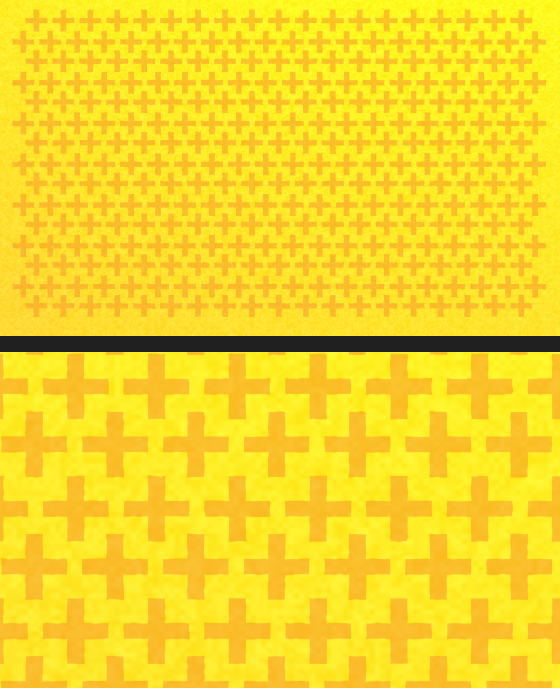
Top, the full canvas; bottom, a detail of the centre.
Give the GLSL for this pattern, as a Shadertoy shader.

```glsl
const vec2 PITCH = vec2(0.0481, 0.0728);   // spacing within one lattice, in canvas widths
const float ARM = 0.0195;                  // half length of an arm
const vec2 HALF_WIDTH = vec2(0.0051, 0.0047); // upright bar, level bar

float hash(vec2 p) {
    return fract(sin(dot(p, vec2(127.1, 311.7))) * 43758.5453);
}

float valueNoise(vec2 p) {
    vec2 i = floor(p);
    vec2 f = fract(p);
    f = f * f * (3.0 - 2.0 * f);
    float low = mix(hash(i), hash(i + vec2(1.0, 0.0)), f.x);
    float high = mix(hash(i + vec2(0.0, 1.0)), hash(i + vec2(1.0)), f.x);
    return mix(low, high, f.y);
}

float boxDistance(vec2 p, vec2 halfSize) {
    vec2 d = abs(p) - halfSize;
    return length(max(d, 0.0)) + min(max(d.x, d.y), 0.0);
}

float crossDistance(vec2 p, float arm, vec2 halfWidth) {
    float upright = boxDistance(p, vec2(halfWidth.x, arm));
    float level = boxDistance(p, vec2(arm, halfWidth.y));
    return min(upright, level);
}

// Finite lattice of crosses, starting at the top left centre
float latticeDistance(vec2 p, vec2 first, vec2 pitch, vec2 count) {
    vec2 cell = clamp(round((p - first) / pitch), vec2(0.0), count - 1.0);
    return crossDistance(p - first - cell * pitch, ARM, HALF_WIDTH);
}

// Lemon at the top right, warming toward the bottom and the left edge
vec3 paperColor(vec2 uv) {
    float light = 0.05 + 0.72 * uv.y + 0.24 * smoothstep(0.0, 0.75, uv.x);
    light -= 0.14 * (1.0 - smoothstep(0.0, 0.16, uv.x));
    return mix(vec3(1.0, 0.855, 0.20), vec3(0.995, 0.98, 0.12), clamp(light, 0.0, 1.0));
}

void mainImage(out vec4 fragColor, in vec2 fragCoord) {
    vec2 uv = fragCoord / iResolution.xy;
    float pixel = 1.0 / iResolution.x;
    // Canvas widths, measured down from the top left corner
    vec2 p = vec2(fragCoord.x, iResolution.y - fragCoord.y) * pixel;

    // Fine and coarse paper grain
    float fine = valueNoise(p * 310.0) - 0.5;
    float coarse = valueNoise(p * 140.0 + 37.0) - 0.5;
    float grain = 0.65 * fine + 0.35 * coarse;

    // Two interleaved lattices of crosses
    float inner = latticeDistance(p, vec2(0.0651, 0.0366), PITCH, vec2(19.0, 8.0));
    float outer = latticeDistance(p, vec2(0.0417, 0.0749), PITCH, vec2(20.0, 7.0));
    float d = min(inner, outer) + 0.0006 * fine;
    float ink = 1.0 - smoothstep(-0.7 * pixel, 0.7 * pixel, d);

    // Translucent orange ink, with grain over everything
    vec3 color = mix(paperColor(uv), vec3(0.97, 0.60, 0.17), 0.55 * ink);
    color += grain * vec3(0.015, 0.08, 0.16) * mix(1.0, 0.6, ink);
    fragColor = vec4(clamp(color, 0.0, 1.0), 1.0);
}
```
